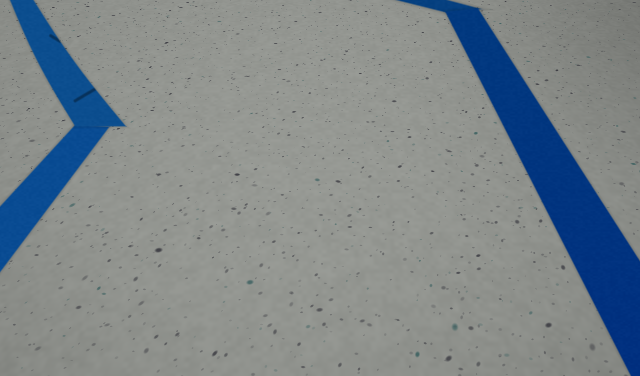
A Shadertoy shader for this texture:

```glsl
// Speckled vinyl floor in perspective with bent strips of blue masking tape.

const float EDGE_BLUR = 0.0028;

float hash(vec2 p) {
    return fract(sin(dot(p, vec2(127.1, 311.7))) * 43758.5453);
}

float valueNoise(vec2 p) {
    vec2 cell = floor(p);
    vec2 f = fract(p);
    f = f * f * (3.0 - 2.0 * f);
    float low = mix(hash(cell), hash(cell + vec2(1, 0)), f.x);
    float high = mix(hash(cell + vec2(0, 1)), hash(cell + vec2(1, 1)), f.x);
    return mix(low, high, f.y);
}

// Signed distance to the line a-b, negative on its left side
float lineSide(vec2 p, vec2 a, vec2 b) {
    vec2 d = normalize(b - a);
    return dot(p - a, vec2(d.y, -d.x));
}

// Convex quad with counter-clockwise corners
float quadDist(vec2 p, vec2 a, vec2 b, vec2 c, vec2 d) {
    return max(max(lineSide(p, a, b), lineSide(p, b, c)),
               max(lineSide(p, c, d), lineSide(p, d, a)));
}

float segmentDist(vec2 p, vec2 a, vec2 b) {
    vec2 ab = b - a;
    float t = clamp(dot(p - a, ab) / dot(ab, ab), 0.0, 1.0);
    return length(p - a - ab * t);
}

float coverage(float dist) {
    return 1.0 - smoothstep(-EDGE_BLUR, EDGE_BLUR, dist);
}

// Screen to floor plane, with the horizon above the canvas
vec2 floorPlane(vec2 p) {
    float depth = 1.0 / (1.8 - p.y);
    return vec2((p.x - 0.85) * depth, 1.8 * depth);
}

// One jittered grid of soft, stretched flecks
vec3 addFlecks(vec3 color, vec2 plane, float scale, float density, float size, float strength) {
    vec2 g = plane * scale;
    vec2 home = floor(g);
    for (int j = -1; j <= 1; j++) {
        for (int i = -1; i <= 1; i++) {
            vec2 id = home + vec2(i, j) + scale * 3.0;
            float present = step(hash(id), density);
            vec2 jitter = vec2(hash(id + 17.3), hash(id + 41.9));
            vec2 d = g - home - vec2(i, j) - jitter;
            float angle = 0.5 + 1.6 * (hash(id + 5.7) - 0.5);
            float c = cos(angle), s = sin(angle);
            d = vec2(c * d.x + s * d.y, c * d.y - s * d.x);
            d.y *= 1.2 + 0.6 * hash(id + 8.1);
            float radius = size * mix(0.55, 1.1, hash(id + 23.5));
            float mask = 1.0 - smoothstep(0.35 * radius, 1.25 * radius, length(d));
            float teal = step(0.86, hash(id + 63.1));
            vec3 ink = mix(vec3(0.20, 0.20, 0.23), vec3(0.22, 0.37, 0.37), teal);
            float fade = strength * mix(0.35, 1.0, hash(id + 71.3));
            color = mix(color, ink, present * mask * fade);
        }
    }
    return color;
}

vec3 floorColor(vec2 p) {
    vec2 plane = floorPlane(p);
    // Broad light falling off toward the corners
    vec2 fromCenter = (p - vec2(0.78, 0.58)) * vec2(0.85, 1.0);
    float shade = 1.03 - 0.15 * dot(fromCenter, fromCenter);
    shade -= 0.10 * smoothstep(1.05, 1.75, p.x) * smoothstep(0.4, 1.0, p.y);
    vec3 color = vec3(0.572, 0.582, 0.562) * shade;
    // Pebbled vinyl grain
    color += 0.026 * (valueNoise(plane * 120.0) - 0.5);
    color += 0.016 * (valueNoise(plane * 45.0 + 9.0) - 0.5);
    color = addFlecks(color, plane, 62.0, 0.34, 0.20, 0.36);
    color = addFlecks(color, plane, 36.0, 0.30, 0.17, 0.60);
    return addFlecks(color, plane, 19.0, 0.24, 0.125, 0.85);
}

vec3 layTape(vec3 base, vec3 tape, float dist) {
    base *= 1.0 - 0.10 * (1.0 - smoothstep(0.0, 0.009, dist));
    return mix(base, tape, coverage(dist));
}

void mainImage(out vec4 fragColor, in vec2 fragCoord) {
    vec2 p = fragCoord / iResolution.y;
    vec3 color = floorColor(p);
    float fiber = 0.02 * (valueNoise(p * vec2(150.0, 220.0)) - 0.5);

    // Left strip: lower arm, then the upper arm overlapping it
    float lowerArm = quadDist(p, vec2(0.200, 0.668), vec2(-0.1, 0.342),
                              vec2(-0.1, 0.143), vec2(0.291, 0.663));
    color = layTape(color, vec3(0.035, 0.295, 0.575) + fiber, lowerArm);
    vec2 bowed = p + vec2(0.011 * sin(3.14 * clamp((p.y - 0.664) / 0.336, 0.0, 1.0)), 0.0);
    float upperArm = quadDist(bowed, vec2(-0.025, 1.1), vec2(0.200, 0.664),
                              vec2(0.335, 0.664), vec2(0.016, 1.1));
    vec3 upperBlue = vec3(0.045, 0.305, 0.56) + fiber;
    float crease = min(segmentDist(p, vec2(0.200, 0.732), vec2(0.256, 0.765)),
                       segmentDist(p, vec2(0.135, 0.905), vec2(0.160, 0.890)));
    upperBlue *= 1.0 - 0.35 * (1.0 - smoothstep(0.001, 0.007, crease));
    color = layTape(color, upperBlue, upperArm);

    // Right strip: short top arm and long falling arm
    float topArm = quadDist(p, vec2(0.93, 1.031), vec2(1.190, 0.966),
                            vec2(1.280, 0.976), vec2(1.0, 1.05));
    color = layTape(color, vec3(0.02, 0.25, 0.50) + fiber, topArm);
    float longArm = quadDist(p, vec2(1.184, 0.969), vec2(1.729, -0.1),
                             vec2(1.962, -0.1), vec2(1.271, 0.978));
    vec3 longBlue = mix(vec3(0.0, 0.185, 0.50), vec3(0.005, 0.225, 0.50), p.y);
    color = layTape(color, longBlue + fiber, longArm);

    fragColor = vec4(clamp(color, 0.0, 1.0), 1.0);
}
```
